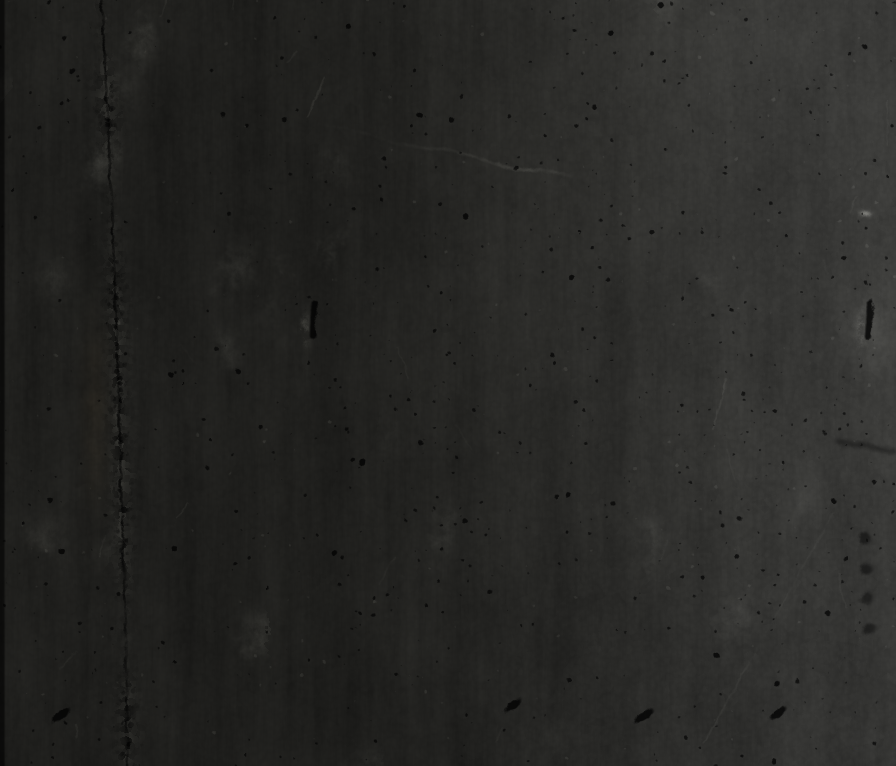
A Shadertoy shader for this texture:

```glsl
#define SHADOW_TONE 0.117
#define LIGHT_GAIN 0.098
#define CLOUD_AMOUNT 0.020
#define STREAK_AMOUNT 0.013
#define GRAIN_AMOUNT 0.030
#define SMUDGE_AMOUNT 0.085
#define SCRATCH_AMOUNT 0.07
#define PORE_SCALE 30.0
#define SCRATCHES 26
#define WARM_TINT vec3(1.0, 0.995, 0.925)
#define COOL_TINT vec3(1.0, 1.0, 0.965)
#define RUST_TINT vec3(0.048, 0.038, 0.024)

vec2 hash2(vec2 p) {
    vec3 q = fract(p.xyx * vec3(0.1031, 0.1030, 0.0973));
    q += dot(q, q.yzx + 33.33);
    return fract((q.xx + q.yz) * q.zy);
}

// Cellular noise: distance to the nearest point, then two random values of it
vec3 cells(vec2 p) {
    vec3 nearest = vec3(9.0);
    for (int k = 0; k < 9; k++) {
        vec2 id = floor(p) + vec2(k % 3, k / 3) - 1.0;
        float d = length(id + hash2(id) - p);
        if (d < nearest.x) nearest = vec3(d, hash2(id + 71.0));
    }
    return nearest;
}

// Layered, turned and warped sines
float waves(vec2 p) {
    float sum = 0.0, amp = 0.6;
    for (int i = 0; i < 6; i++) {
        sum += amp * sin(p.x + 1.6 * sin(p.y * 0.9 + float(i))) * cos(p.y + 1.3 * sin(p.x * 0.7));
        p = mat2(1.5, 1.15, -1.15, 1.5) * p + 2.7;
        amp *= 0.7;
    }
    return sum;
}

float segment(vec2 p, vec2 a, vec2 b) {
    vec2 ab = b - a;
    return length(p - a - ab * clamp(dot(p - a, ab) / dot(ab, ab), 0.0, 1.0));
}

float blob(vec2 p, vec2 size) {
    p /= size;
    return exp(-dot(p, p));
}

float spots(vec2 p, float scale, float share, float radius, float soft) {
    vec3 c = cells(p * scale);
    float r = radius * (0.4 + 0.9 * c.z * c.z);
    return step(c.y, share) * (0.5 + 0.5 * c.z) * (1.0 - smoothstep(r - soft, r + soft, c.x / scale));
}

void mainImage(out vec4 fragColor, in vec2 fragCoord) {
    vec2 p = fragCoord / iResolution.y;
    float right = iResolution.x / iResolution.y;
    float soft = max(0.0011, 0.6 / iResolution.y);
    float rough = waves(p * 75.0), mottle = waves(p * 19.0 + 4.0), cloud = waves(p * vec2(6.0, 4.0));
    vec2 bent = p + 0.002 * vec2(rough, waves(p.yx * 70.0 + 9.0));
    // Side light, clouds, formwork streaks and grain
    float lit = smoothstep(0.36, 1.16, p.x);
    float tone = SHADOW_TONE + LIGHT_GAIN * lit + 0.03 * (p.y - 0.5) * (0.3 + lit);
    tone += CLOUD_AMOUNT * (0.6 + 0.4 * lit) * (cloud + 0.4 * mottle);
    tone += STREAK_AMOUNT * waves(vec2(p.x * 38.0, p.y * 2.0));
    tone += 0.4 * STREAK_AMOUNT * waves(vec2(p.x * 170.0, p.y * 14.0 + 3.0));
    float grain = cells(bent * vec2(170.0, 110.0)).y + cells(bent * 75.0 + 8.0).y - 1.0;
    tone += GRAIN_AMOUNT * (0.35 + 0.3 * lit) * (0.5 * grain + 0.45 - cells(bent * 130.0).x);
    // Wispy pale smudges, halos near the tie holes, dust
    vec3 c = cells((p + 0.016 * mottle) * vec2(11.0, 7.0));
    float smudge = step(0.72, c.y) * smoothstep(0.38, 0.0, c.x) * c.z;
    smudge += 0.7 * blob(p - vec2(0.43, 0.63), vec2(0.08, 0.06)) * smoothstep(0.0, 0.6, mottle);
    smudge += 0.6 * blob(p - vec2(1.14, 0.575), vec2(0.035, 0.07));
    tone += SMUDGE_AMOUNT * smudge * clamp(0.55 + 0.4 * mottle + 0.4 * rough, 0.0, 1.2);
    tone += 0.25 * blob(bent - vec2(1.13, 0.722), vec2(0.007, 0.004));
    tone += 0.06 * spots(bent + 7.0, 40.0, 0.09, 0.0018, soft);
    // Scratches: scattered fine ones, then two long ones
    float scratch = 0.0;
    for (int i = 0; i < SCRATCHES; i++) {
        vec2 h = hash2(vec2(i, 5)), k = hash2(vec2(i, 19));
        vec2 a = h * vec2(right, 1.0);
        vec2 b = a + vec2(0.05 * (k.x - 0.5), 0.015 + 0.06 * k.y * k.y);
        scratch += (0.2 + 0.6 * k.x) * (1.0 - smoothstep(0.0, 2.0 * soft, segment(bent, a, b)));
    }
    float arc = 0.84 - 0.21 * (p.x - 0.4) + 0.003 * sin(p.x * 45.0);
    float span = smoothstep(0.38, 0.7, p.x) * smoothstep(0.79, 0.72, p.x);
    scratch += span * (1.0 - smoothstep(0.0, 0.004, abs(bent.y - arc)));
    scratch += 0.5 * (1.0 - smoothstep(0.0, 0.0025, segment(bent, vec2(0.92, 0.03), vec2(1.087, 0.33))));
    tone += SCRATCH_AMOUNT * scratch * clamp(0.6 + 0.6 * mottle, 0.1, 1.0);
    // Wandering, broken seam with a crumbled border
    float seam = bent.x - 0.166 + 0.012 * p.y + 0.021 * p.y * p.y - 0.001 * waves(vec2(2.0, p.y * 60.0));
    float border = exp(-abs(seam) / 0.008) * clamp(0.6 + 0.5 * sin(p.y * 17.0 + 2.0 * sin(p.y * 7.0)), 0.2, 1.0);
    tone += border * (0.02 * rough + 0.16 * (cells(bent * 135.0).y - 0.4));
    float dark = clamp(0.55 + 0.4 * rough, 0.15, 0.85) * (1.0 - smoothstep(0.0005, 0.0028, abs(seam)));
    dark = max(dark, border * spots(bent, 120.0, 0.5, 0.003, soft));
    // Clustered air pores in two sizes
    float cluster = clamp(0.10 + 0.10 * cloud + 0.05 * lit, 0.03, 0.25);
    dark = max(dark, 0.9 * spots(bent, PORE_SCALE, cluster, 0.0031, soft));
    dark = max(dark, 0.8 * spots(bent + 3.0, 2.2 * PORE_SCALE, cluster, 0.0018, soft));
    // Chipped holes along the foot, faint blots and a crack at the right edge
    for (int i = 0; i < 4; i++) {
        vec2 h = hash2(vec2(i, 43));
        vec2 q = bent - vec2(i == 0 ? 0.08 : 0.496 + 0.173 * float(i), 0.065 + 0.025 * h.x);
        dark = max(dark, 0.9 * smoothstep(0.35, 0.7, blob(q - 0.4 * q.yx, vec2(0.011, 0.008)) + 0.12 * rough));
        q = bent - vec2(1.137 - 0.008 * h.y, 0.18 + 0.039 * float(i));
        dark = max(dark, 0.5 * smoothstep(0.2, 0.9, blob(q, vec2(0.010, 0.009)) + 0.1 * rough));
    }
    float crack = segment(bent, vec2(1.095, 0.424), vec2(1.165, 0.412));
    dark = max(dark, 0.35 * (1.0 - smoothstep(0.0, 0.008, crack)));
    // Tie holes: ragged upright slots with a pale broken rim
    for (int i = 0; i < 2; i++) {
        vec2 q = bent - vec2(0.408 + 0.725 * float(i), 0.582);
        float slot = segment(q, vec2(0.0, -0.021), vec2(0.003, 0.022)) + 0.0012 * rough;
        tone += 0.12 * blob(q + vec2(0.008, 0.012), vec2(0.006, 0.022)) * clamp(0.5 + rough, 0.0, 1.2);
        dark = max(dark, 0.92 * (1.0 - smoothstep(0.002, 0.006, slot)));
    }
    // Tint, rust stain and black left border
    vec3 color = max(tone, 0.05) * mix(WARM_TINT, COOL_TINT, lit);
    color += RUST_TINT * blob(p - vec2(0.124, 0.46), vec2(0.017, 0.11)) * (0.8 + 0.4 * mottle);
    color *= (1.0 - 0.85 * dark) * mix(0.4, 1.0, smoothstep(0.004, 0.008, p.x));
    fragColor = vec4(color, 1.0);
}
```
